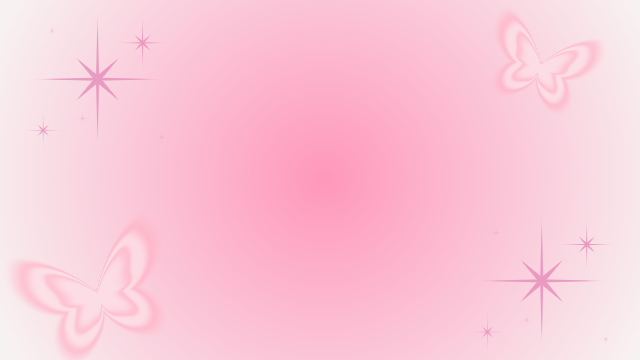
Give the GLSL for this background, as a WebGL 1 fragment shader.

```glsl
precision highp float;
uniform vec2 u_resolution;

// Lengths are in canvas heights
const vec3 GLOW_CORE = vec3(1.0, 0.595, 0.735);
const vec3 GLOW_RIM = vec3(0.97, 0.95, 0.95);
const vec2 GLOW_CENTER = vec2(0.900, 0.504);
const vec3 STAR_COLOR = vec3(0.91, 0.58, 0.74);
const vec2 CLUSTER_STEP = vec2(1.2338, -0.5602);
const float ARM_WIDTH = 0.024;
const float DIAGONAL_WIDTH = 0.046;
const float DIAGONAL_LENGTH = 0.48;
const vec3 WING_ROSE = vec3(1.0, 0.69, 0.77);
const vec3 WING_PALE = vec3(0.99, 0.89, 0.92);
const float WING_OPACITY = 0.8;

// Tapered arms along both axes, mirrored about the origin
float spikes(vec2 p, float reach, float width, float pixel) {
    p = abs(p);
    float along = max(p.x, p.y);
    float across = min(p.x, p.y);
    float halfWidth = width * max(1.0 - along / reach, 0.0);
    float edge = clamp((halfWidth - across) / pixel + 0.5, 0.0, 1.0);
    return edge * clamp(2.0 * halfWidth / pixel, 0.0, 1.0);
}

float star(vec2 p, float size, float pixel) {
    vec2 diagonal = vec2(p.x + p.y, p.x - p.y) * 0.70711;
    float arms = spikes(p, size, size * ARM_WIDTH, pixel);
    float rays = spikes(diagonal, size * DIAGONAL_LENGTH, size * DIAGONAL_WIDTH, pixel);
    return max(arms, rays);
}

float starCluster(vec2 p, float pixel) {
    float cover = star(p - vec2(0.271, 0.780), 0.180, pixel);
    cover = max(cover, star(p - vec2(0.396, 0.881), 0.075, pixel));
    cover = max(cover, star(p - vec2(0.120, 0.638), 0.055, pixel));
    cover = max(cover, star(p - vec2(0.144, 0.914), 0.022, pixel));
    cover = max(cover, star(p - vec2(0.229, 0.671), 0.022, pixel));
    return max(cover, star(p - vec2(0.449, 0.618), 0.022, pixel));
}

// Bell curve with a separate width on each side of its peak
float lobe(float angle, float peak, float below, float above) {
    float x = (angle - peak) / (angle > peak ? above : below);
    return exp(-x * x);
}

// Soft wings as nested bands of a mirrored polar outline
vec3 butterfly(vec3 base, vec2 p, vec2 center, float tilt, float size) {
    vec2 q = (p - center) / size;
    float c = cos(tilt);
    float s = sin(tilt);
    q = vec2(c * q.x + s * q.y, c * q.y - s * q.x);
    q.x = abs(q.x) + 0.0001;
    float angle = atan(q.y, q.x);
    float upper = 0.94 * lobe(angle, 0.70, 0.90, 0.30);
    float lower = 0.70 * lobe(angle, -0.80, 0.60, 0.85);
    float level = length(q) / (0.08 + max(upper, lower));

    float cover = 1.0 - smoothstep(0.82, 1.16, level);
    float rim = smoothstep(0.74, 0.96, level);
    float innerEdge = 0.57 + 0.05 * cos(angle * 9.0);
    float fromEdge = level - innerEdge;
    float veinWidth = fromEdge > 0.0 ? 0.05 : 0.14;
    float vein = 0.65 * exp(-fromEdge * fromEdge / (veinWidth * veinWidth));
    vec3 wing = mix(WING_PALE, WING_ROSE, clamp(rim + vein + 0.1, 0.0, 1.0));
    return mix(base, wing, cover * WING_OPACITY);
}

void main() {
    float pixel = 1.0 / u_resolution.y;
    vec2 p = gl_FragCoord.xy * pixel;
    // Keep the layout centred at other aspect ratios
    p.x += 0.5 * (16.0 / 9.0 - u_resolution.x * pixel);

    // Radial backdrop
    float glow = min(length(p - GLOW_CENTER), 1.0);
    vec3 color = mix(GLOW_CORE, GLOW_RIM, glow);

    // Butterflies
    color = butterfly(color, p, vec2(0.273, 0.178), 0.35, 0.236);
    color = butterfly(color, p, vec2(1.500, 0.815), -0.33, 0.168);

    // Two identical star clusters
    float stars = 0.0;
    for (int i = 0; i < 2; i++) {
        stars = max(stars, starCluster(p - float(i) * CLUSTER_STEP, pixel));
    }
    color = mix(color, STAR_COLOR, 0.9 * stars);

    gl_FragColor = vec4(color, 1.0);
}
```
